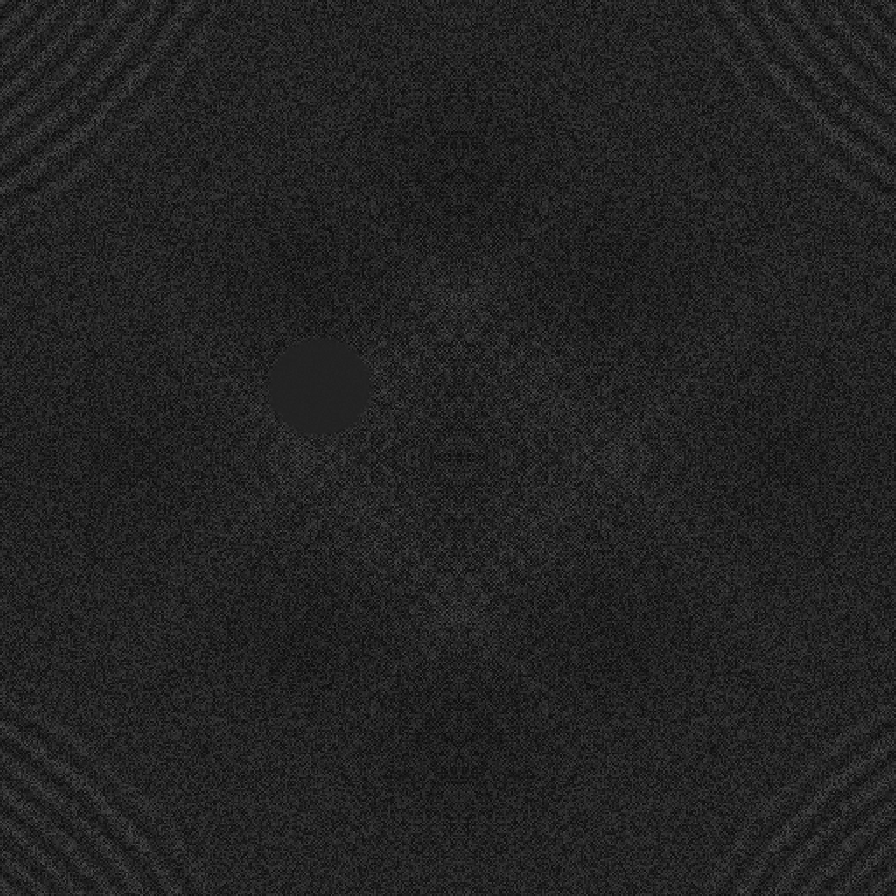
A WebGL 2 fragment shader for this pattern:

```glsl
#version 300 es
precision highp float;
// A dark woven grain, mirrored about an off-centre point. Hyperbolic bands fill
// the corners, diamond ripples and crossed rays fill the middle, and one soft
// smooth disk covers the grain. Built from a cell hash and beating cosines.

uniform vec2 u_resolution;
out vec4 fragColor;

const float TAU = 6.2831853;
const float CELLS = 512.0;               // grain cells across the canvas
const vec2 MIRROR_CELL = vec2(262.0, 250.0);
const float BASE_GREY = 0.138;
const float GRAIN_CONTRAST = 0.084;
const float MESH_RATE = 2.2;             // radians per cell
const float MESH_CHIRP = 0.25;
const float BAND_PERIOD = 0.018;         // in units of dx * dy
const float BAND_START = 0.144;
const float BAND_DEPTH = 0.21;
const float DIAMOND_PERIOD = 0.031;
const float DIAMOND_DEPTH = 0.10;
const float NODE_OFFSET = 0.1667;        // ray crossings on both axes
const vec2 DISK_CENTER = vec2(0.357, 0.568);
const vec2 DISK_RADII = vec2(0.059, 0.055);
const float DISK_GREY = 0.135;

float hash(vec2 p) {
    vec3 q = fract(p.xyx * vec3(0.1031, 0.1030, 0.0973));
    q += dot(q, q.yzx + 33.33);
    return fract((q.x + q.y) * q.z);
}

float spot(vec2 p, vec2 center, vec2 size) {
    vec2 d = (p - center) / size;
    return exp(-dot(d, d));
}

// Bands along dx * dy = const, strong only near the corners
float cornerBands(vec2 d) {
    float h = d.x * d.y;
    float reach = smoothstep(BAND_START - 0.035, BAND_START + 0.015, h);
    float wave = -cos(TAU * (h - BAND_START) / BAND_PERIOD);
    return BAND_DEPTH * reach * wave + 0.07 * reach;
}

// Diamond ripples in the middle, broken up along their length
float diamondRipples(vec2 d) {
    float s = d.x + d.y;
    float t = d.x - d.y;
    float fade = 1.0 - smoothstep(0.18, 0.42, s);
    float broken = 0.65 + 0.35 * cos(TAU * t / (2.0 * DIAMOND_PERIOD));
    float ring = exp(-pow((s - NODE_OFFSET) / 0.055, 2.0));
    return DIAMOND_DEPTH * fade * broken * cos(TAU * s / DIAMOND_PERIOD) + 0.09 * ring;
}

// Rays that leave each axis node at 45 degrees, with faint side ripples
float crossRays(vec2 d) {
    float t = abs(abs(d.x - d.y) - NODE_OFFSET);
    float fade = exp(-d.x * d.y * 22.0) * (1.0 - smoothstep(0.25, 0.5, max(d.x, d.y)));
    return fade * (0.10 * exp(-t * t * 900.0) + 0.05 * cos(TAU * t / 0.04));
}

// Wide shade: dim pools on the axes and on the diagonals
float broadShade(vec2 d) {
    float pools = spot(d, vec2(0.0, 0.31), vec2(0.10, 0.09));
    pools += 0.8 * spot(d, vec2(0.38, 0.0), vec2(0.12, 0.08));
    pools += spot(d, vec2(0.17, 0.20), vec2(0.10, 0.08));
    pools += 0.6 * spot(d, vec2(0.0), vec2(0.05));
    return -0.14 * pools;
}

// Mirrored hash noise mixed with a dotted mesh, mean zero
float grain(vec2 cell, vec2 d) {
    vec2 phase = cell * (MESH_RATE + MESH_CHIRP * d.yx);
    float mesh = cos(phase.x) * cos(phase.y);
    float meshShare = mix(0.8, 0.5, smoothstep(0.1, 0.45, length(d)));
    float noise = 2.0 * hash(cell + 7.0) - 1.0;
    return meshShare * mesh + 0.9 * noise;
}

void main() {
    vec2 uv = gl_FragCoord.xy / u_resolution;

    // Fold the grain cells into one quadrant
    vec2 rawCell = floor(uv * CELLS);
    vec2 cell = abs(rawCell - MIRROR_CELL);
    vec2 d = abs(uv - MIRROR_CELL / CELLS);

    float gain = 1.0 + cornerBands(d) + diamondRipples(d) + crossRays(d) + broadShade(d);
    float grey = gain * (BASE_GREY + GRAIN_CONTRAST * grain(cell, d));
    grey = max(grey, 0.045);

    // Soft disk with a slightly grainy rim
    float rough = hash(rawCell + 91.0) - 0.5;
    float radius = length((uv - DISK_CENTER) / DISK_RADII);
    float cover = 1.0 - smoothstep(0.88, 1.08, radius + 0.06 * rough);
    grey = mix(grey, DISK_GREY + 0.012 * rough, cover);

    fragColor = vec4(vec3(grey), 1.0);
}
```
